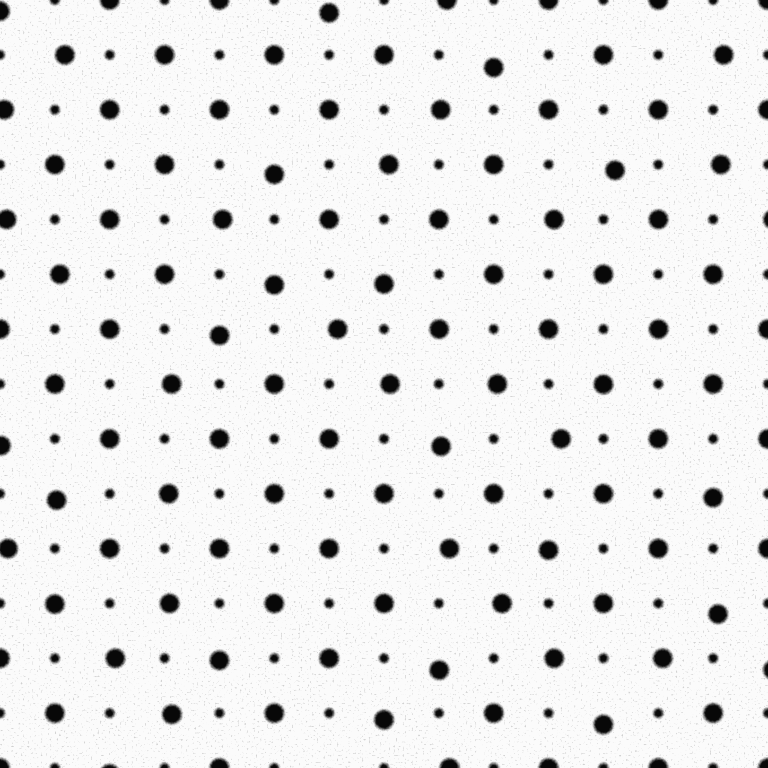
This pattern is drawn by a Shadertoy shader. Its source:

```glsl
// A square lattice of soft ink dots, large and small in checkerboard order.
// Some large dots slip right or down by a hashed amount; gradient noise
// speckles the paper and roughens the ink edges.

const float CELLS = 14.0;            // lattice steps across the canvas
const float LARGE_RADIUS = 0.0124;   // lengths in canvas heights
const float SMALL_RADIUS = 0.0060;
const float EDGE_SOFTNESS = 0.0033;
const float EDGE_WOBBLE = 0.0011;
const float MAX_SLIP = 0.0172;
const vec2 SLIP_CHANCE = vec2(0.30, 0.23);  // rightward, downward
const float GRAIN_FREQUENCY = 340.0;
const float SPECKLE_DEPTH = 0.17;
const vec3 PAPER = vec3(0.985);
const vec3 INK = vec3(0.03);

// Integer hash of a lattice point, returning two values in 0..1
vec2 hash2(vec2 cell, uint seed) {
    uvec2 q = uvec2(ivec2(cell) + 4096);
    uint h = q.x * 1597334677u ^ q.y * 3812015801u ^ seed * 2654435769u;
    h = (h ^ (h >> 16)) * 2246822519u;
    h = (h ^ (h >> 13)) * 3266489917u;
    h ^= h >> 16;
    return vec2(h & 65535u, h >> 16) / 65535.0;
}

float cornerSlope(vec2 cell, vec2 offset) {
    float angle = 6.28319 * hash2(cell, 7u).x;
    return dot(vec2(cos(angle), sin(angle)), offset);
}

float gradientNoise(vec2 p) {
    vec2 i = floor(p), f = p - i;
    vec2 u = f * f * f * (f * (f * 6.0 - 15.0) + 10.0);
    vec2 e = vec2(1.0, 0.0);
    float bottom = mix(cornerSlope(i, f), cornerSlope(i + e.xy, f - e.xy), u.x);
    float top = mix(cornerSlope(i + e.yx, f - e.yx), cornerSlope(i + e.xx, f - e.xx), u.x);
    return mix(bottom, top, u.y);
}

// Signed distance to the dot of the nearest lattice point;
// MAX_SLIP + LARGE_RADIUS stays within half a cell
float dotDistance(vec2 uv) {
    vec2 cell = floor(uv * CELLS + 0.5);
    vec2 center = cell / CELLS;
    bool isLarge = mod(cell.x + cell.y, 2.0) < 0.5;
    if (isLarge) {
        vec2 slips = step(hash2(cell, 1u), SLIP_CHANCE);
        center += slips * hash2(cell, 2u) * vec2(MAX_SLIP, -MAX_SLIP);
    }
    return length(uv - center) - (isLarge ? LARGE_RADIUS : SMALL_RADIUS);
}

void mainImage(out vec4 fragColor, in vec2 fragCoord) {
    vec2 uv = fragCoord / iResolution.y;
    float grain = gradientNoise(uv * GRAIN_FREQUENCY);

    // Paper with sparse grey speckles
    vec3 color = PAPER - SPECKLE_DEPTH * smoothstep(0.18, 0.65, grain);

    // Soft, slightly rough ink
    float softness = max(EDGE_SOFTNESS, 0.75 / iResolution.y);
    float d = dotDistance(uv) + EDGE_WOBBLE * grain;
    color = mix(INK, color, smoothstep(-softness, softness, d));

    fragColor = vec4(color, 1.0);
}
```
